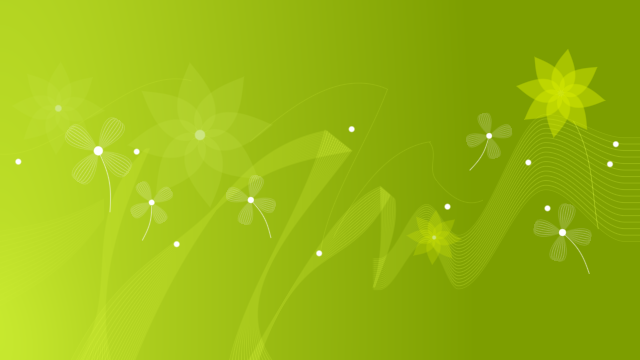
This background is drawn by a Shadertoy shader. Its source:

```glsl
// Lime gradient with woven line ribbons, translucent star flowers, white
// sprigs and dots. Ribbons are strands spread between two smooth edge curves;
// flowers and sprigs are folded petal shapes. Canvas units are 7.68 x 4.32.
#define PX (4.32 / iResolution.y)
#define HAIR 0.003
#define RIBBON_FILL 0.10
#define RIBBON_LINE 0.32
#define DOT_RADIUS 0.034
#define LIGHT vec3(0.755, 0.885, 0.165)
#define DARK vec3(0.49, 0.62, 0.0)
#define STRAND vec3(0.83, 0.94, 0.22)
#define PALE vec3(0.80, 0.91, 0.32)
#define YELLOW vec3(0.84, 0.92, 0.0)

// x, upper edge and lower edge at each crest or trough
const vec3 WAVE[5] = vec3[5](vec3(4.55, 1.22, 0.84), vec3(5.12, 1.87, 1.42),
    vec3(5.50, 1.50, 0.85), vec3(6.55, 2.95, 2.04), vec3(7.50, 2.67, 1.42));
// centre, radius, opacity
const vec4 FLOWERS[4] = vec4[4](vec4(0.70, 3.02, 0.56, 0.14), vec4(2.40, 2.70, 0.88, 0.18),
    vec4(6.73, 3.20, 0.54, 0.48), vec4(5.21, 1.47, 0.33, 0.25));
const float TURNS[4] = float[4](1.52, 1.71, 1.41, 1.50);
// centre, stem end
const vec4 SPRIGS[5] = vec4[5](vec4(1.18, 2.51, 1.32, 1.78), vec4(1.82, 1.89, 1.71, 1.44),
    vec4(3.01, 1.92, 3.25, 1.47), vec4(5.87, 2.69, 5.64, 2.28), vec4(6.75, 1.53, 7.07, 1.04));
const vec2 DOTS[10] = vec2[10](vec2(0.22, 2.38), vec2(1.64, 2.50), vec2(2.12, 1.39),
    vec2(4.22, 2.77), vec2(3.83, 1.28), vec2(5.37, 1.84), vec2(6.34, 2.37),
    vec2(6.57, 1.82), vec2(7.39, 2.59), vec2(7.32, 2.35));

float cover(float d) { return 1.0 - smoothstep(-PX, PX, d); }

// Cubic through four evenly spaced values
float through(vec4 k, float s) {
    float t = 3.0 * clamp(s, 0.0, 1.0), a = t - 1.0, b = t - 2.0, c = t - 3.0;
    return dot(k, vec4(-a * b * c / 6.0, t * b * c / 2.0, -t * a * c / 2.0, t * a * b / 6.0));
}

float slope(float f) { return max(length(vec2(dFdx(f), dFdy(f))), 1e-5) / PX; }

float within(float s) { return smoothstep(-0.005, 0.005, s) * smoothstep(-0.005, 0.005, 1.0 - s); }

// x: fill, y: strands, for v running from 0 to 1 across the shape
vec2 weave(float v, float count) {
    float g = slope(v), soft = min(g * PX, 0.2);
    float fill = smoothstep(-soft, soft, v) * smoothstep(-soft, soft, 1.0 - v);
    float d = abs(fract(v * count - 0.5) - 0.5) / (g * count);
    float lines = mix(cover(d - HAIR), 0.4, smoothstep(0.35, 0.8, g * count * PX));
    return vec2(fill, fill * lines);
}

float ribbon(float along, float across, vec2 range, vec4 a, vec4 b, float count) {
    float s = (along - range.x) / (range.y - range.x);
    float lo = through(a, s), width = through(b, s) - lo;
    width = (width < 0.0 ? -1.0 : 1.0) * max(abs(width), 0.005);
    return dot(weave((across - lo) / width, count), vec2(RIBBON_FILL, RIBBON_LINE)) * within(s);
}

float thread(float along, float across, vec2 range, vec4 k) {
    float s = (along - range.x) / (range.y - range.x), f = across - through(k, s);
    return 0.22 * cover(abs(f) / slope(f) - HAIR) * within(s);
}

float wave(vec2 p) {
    vec2 edge = WAVE[0].yz;
    for (int i = 1; i < 5; i++)
        edge = mix(edge, WAVE[i].yz, smoothstep(WAVE[i - 1].x, WAVE[i].x, p.x));
    vec2 w = weave((p.y - edge.y) / (edge.x - edge.y), 16.0);
    return dot(w, vec2(0.03, 0.36)) * smoothstep(4.46, 4.50, p.x);
}

// Sum of eight overlapping pointed petals
float starFlower(vec2 q, float radius, float turn) {
    float sum = 0.0;
    for (int i = 0; i < 8; i++) {
        float a = turn + float(i) * 0.7854;
        vec2 l = vec2(dot(q, vec2(cos(a), sin(a))), dot(q, vec2(-sin(a), cos(a)))) / radius;
        float u = clamp(l.x, 0.0, 1.0);
        float d = abs(l.y) - 0.78 * pow(u, 0.6) * pow(1.0 - u, 1.1) + max(l.x - 1.0, 0.0);
        sum += cover(d * radius) * step(0.0, l.x);
    }
    return sum;
}

// Four veined petals, a bent stem and a round heart
float sprig(vec2 d, vec2 stem) {
    float len = length(stem);
    vec2 axis = stem / len, q = vec2(dot(d, axis), dot(d, vec2(-axis.y, axis.x))) / len;
    vec2 r = vec2(q.x - q.y, q.x + q.y) * 0.7071 / 0.6;
    vec2 f = abs(r.x) > abs(r.y) ? vec2(abs(r.x), r.y) : vec2(abs(r.y), r.x);
    float w = 0.62 * f.x * pow(max(1.0 - f.x, 0.0), 0.35);
    vec2 petal = weave(0.5 + 0.5 * f.y / max(w, 0.003), 7.0) * step(f.x, 1.0);
    float h = clamp(q.x, 0.0, 1.0);
    float stalk = length(q - vec2(h, 0.08 * sin(3.1416 * h))) * len - 0.004;
    return max(max(dot(petal, vec2(0.03, 0.33)), 0.7 * cover(stalk)), cover((length(q) - 0.075) * len));
}

void mainImage(out vec4 fragColor, in vec2 fragCoord) {
    vec2 p = fragCoord * PX;
    // Glow from the lower left
    float t = length((p - vec2(0.0, 0.6)) * vec2(1.0, 0.3)) / 5.7;
    vec3 color = mix(LIGHT, DARK, min(t, 1.0));
    color += vec3(0.03, 0.03, 0.02) * smoothstep(2.0, 0.0, length(p));

    // Ribbons, cut along their two folds
    float foldA = cover(0.78 * (p.y - 2.77) + 0.62 * (p.x - 3.90));
    float foldB = cover(0.76 * (p.y - 2.09) + 0.65 * (p.x - 4.56));
    float glow = ribbon(p.x, p.y, vec2(0.85, 2.6), vec4(0.0, 0.85, 1.36, 1.86), vec4(-2.5, -0.5, 0.85, 1.80), 18.0);
    glow += ribbon(p.x, p.y, vec2(2.6, 4.24), vec4(1.86, 2.42, 2.70, 2.80), vec4(1.80, 2.20, 2.40, 2.51), 16.0) * foldA;
    glow += ribbon(p.y, p.x, vec2(-0.05, 2.77), vec4(2.74, 3.08, 3.54, 3.90), vec4(3.30, 3.15, 3.70, 4.40), 14.0) * foldA;
    glow += ribbon(p.x, p.y, vec2(2.9, 4.7), vec4(-0.13, 0.87, 1.72, 2.12), vec4(-0.7, 0.80, 1.32, 2.0), 12.0) * foldB;
    glow += ribbon(p.y, p.x, vec2(0.87, 2.2), vec4(4.47, 4.56, 4.57, 4.56), vec4(4.50, 4.66, 4.75, 4.66), 9.0) * foldB;
    glow += ribbon(p.y, p.x, vec2(-0.05, 2.54), vec4(0.90, 1.20, 1.28, 1.75), vec4(1.34, 1.28, 1.46, 1.80), 12.0);
    glow += 0.5 * ribbon(p.x, p.y, vec2(-0.05, 1.25), vec4(1.54, 1.62, 1.74, 1.94), vec4(0.62, 0.87, 1.20, 1.70), 14.0);
    glow += wave(p);
    // Loose threads and the long flower stem
    glow += thread(p.x, p.y, vec2(3.0, 4.65), vec4(2.62, 3.05, 3.30, 3.25));
    glow += thread(p.y, p.x, vec2(1.32, 3.25), vec4(3.85, 4.05, 4.36, 4.65));
    glow += thread(p.x, p.y, vec2(4.0, 5.17), vec4(1.47, 2.10, 2.47, 2.62));
    glow += thread(p.y, p.x, vec2(2.15, 2.62), vec4(5.24, 5.19, 5.20, 5.15));
    glow += thread(p.x, p.y, vec2(5.24, 5.8), vec4(2.15, 1.97, 1.89, 1.92));
    glow += thread(p.x, p.y, vec2(0.0, 2.3), vec4(2.47, 2.72, 3.20, 3.35));
    glow += 2.5 * thread(p.y, p.x, vec2(1.57, 2.87), vec4(7.18, 7.12, 7.05, 6.88));
    color = mix(color, STRAND, min(glow, 0.8));

    for (int i = 0; i < 4; i++) {
        vec4 f = FLOWERS[i];
        vec2 q = p - f.xy;
        float opacity = 1.0 - pow(1.0 - f.w, starFlower(q, f.z, TURNS[i]));
        color = mix(color, i < 2 ? PALE : YELLOW, opacity);
        color = mix(color, vec3(0.82, 0.91, 0.58), (i == 2 ? 0.1 : 0.8) * cover(length(q) - 0.07 * f.z));
    }
    float white = 0.0;
    for (int i = 0; i < 5; i++) white = max(white, sprig(p - SPRIGS[i].xy, SPRIGS[i].zw - SPRIGS[i].xy));
    for (int i = 0; i < 10; i++) white = max(white, cover(length(p - DOTS[i]) - DOT_RADIUS));
    fragColor = vec4(mix(color, vec3(1.0), white), 1.0);
}
```
